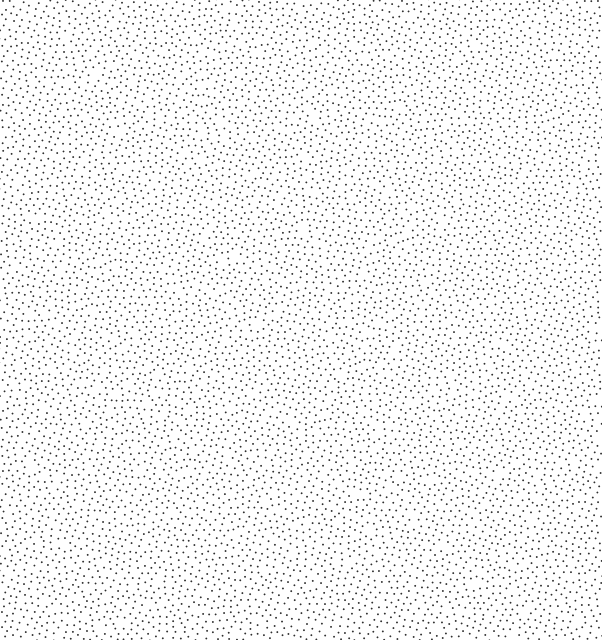
This pattern is drawn by a Shadertoy shader. Its source:

```glsl
// Fine black stipple: evenly spread, irregular dots on white paper.

const vec3 PAPER = vec3(1.0);
const vec3 INK = vec3(0.0);
const float CELLS_PER_HEIGHT = 90.0;
const float DOT_RADIUS = 0.0014;   // in canvas heights
const float GRID_ANGLE = 0.47;     // hides the axes of the underlying grid
const float JITTER = 0.92;
const float SPACING = 1.05;        // wanted distance between dots, in cells
const float PUSH = 0.4;

// Integer hash (PCG style) giving two values in 0..1.
vec2 hash2(vec2 cell) {
    uvec2 v = uvec2(ivec2(cell)) * 1664525u + 1013904223u;
    v.x += v.y * 1664525u;
    v.y += v.x * 1664525u;
    v ^= v >> 16u;
    v.x += v.y * 1664525u;
    v.y += v.x * 1664525u;
    v ^= v >> 16u;
    return vec2(v & 65535u) / 65536.0;
}

mat2 rotation(float angle) {
    float c = cos(angle), s = sin(angle);
    return mat2(c, s, -s, c);
}

// Displacement that moves point a away from a neighbour b that is too close.
vec2 repel(vec2 a, vec2 b, float spacing, float strength) {
    vec2 away = a - b;
    float d = max(length(away), 1e-3);
    return away / d * max(spacing - d, 0.0) * strength;
}

// One random point per cell.
vec2 scatteredPoint(vec2 cell, float jitter) {
    return cell + 0.5 + (hash2(cell) - 0.5) * jitter;
}

// First relaxation: push scattered points apart.
vec2 loosenedPoint(vec2 cell, float jitter) {
    vec2 p = scatteredPoint(cell, jitter);
    vec2 shift = vec2(0.0);
    for (int j = -1; j <= 1; j++)
    for (int i = -1; i <= 1; i++) {
        if (i == 0 && j == 0) continue;
        shift += repel(p, scatteredPoint(cell + vec2(i, j), jitter), SPACING, PUSH);
    }
    return p + shift;
}

// Second relaxation: even out what is still crowded.
vec2 relaxedPoint(vec2 cell, float jitter) {
    vec2 p = loosenedPoint(cell, jitter);
    vec2 shift = vec2(0.0);
    for (int j = -1; j <= 1; j++)
    for (int i = -1; i <= 1; i++) {
        if (i == 0 && j == 0) continue;
        shift += repel(p, loosenedPoint(cell + vec2(i, j), jitter), SPACING, PUSH);
    }
    return p + shift;
}

// Distance in cells to the nearest dot centre.
float nearestDot(vec2 p, float jitter) {
    vec2 home = floor(p);
    float nearest = 2.0;
    for (int j = -1; j <= 1; j++)
    for (int i = -1; i <= 1; i++) {
        vec2 cell = home + vec2(i, j);
        if (distance(p, cell + 0.5) > 1.35) continue;   // out of reach
        nearest = min(nearest, distance(p, relaxedPoint(cell, jitter)));
    }
    return nearest;
}

// Soft disc; dots near the pixel size also lose peak density.
float softDot(float dist, float radius, float pixel) {
    float blur = 0.63 * pixel;
    float ratio = radius / pixel;
    float peak = 1.0 - exp(-2.1 * ratio * ratio);
    return peak * (1.0 - smoothstep(radius - blur, radius + blur, dist));
}

void mainImage(out vec4 fragColor, in vec2 fragCoord) {
    float pixel = 1.0 / iResolution.y;
    vec2 uv = fragCoord * pixel;
    vec2 grid = rotation(GRID_ANGLE) * uv * CELLS_PER_HEIGHT;
    float dist = nearestDot(grid, JITTER) / CELLS_PER_HEIGHT;
    fragColor = vec4(mix(PAPER, INK, softDot(dist, DOT_RADIUS, pixel)), 1.0);
}
```
